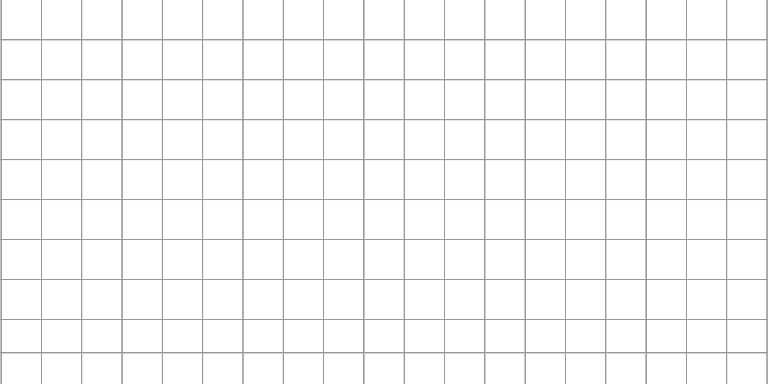
Write a WebGL 1 fragment shader that draws this pattern.

```glsl
precision highp float;

// Hairline grid on white: 19 columns and 8 even rows, then one shorter row
// and a cut-off strip at the bottom. Each line is the nearest multiple of the
// pitch, shaded by how much of a pixel-sized box it covers.

uniform vec2 u_resolution;

// Share of a slightly soft pixel covered by a line at the given distance.
float lineCoverage(float distanceToLine, float pixel) {
    float halfLine = 0.00034;
    float halfBox = 0.65 * pixel;
    float overlap = min(distanceToLine + halfBox, halfLine)
                  - max(distanceToLine - halfBox, -halfLine);
    return max(overlap, 0.0) / (2.0 * halfBox);
}

void main() {
    // Position in canvas widths, measured from the top left.
    float pixel = 1.0 / u_resolution.x;
    float across = gl_FragCoord.x * pixel;
    float down = (u_resolution.y - gl_FragCoord.y) * pixel;

    // Evenly spaced vertical lines.
    float columnPitch = 0.05249;
    float column = floor((across - 0.00143) / columnPitch + 0.5);
    float columnDistance = abs(across - 0.00143 - column * columnPitch);

    // Eight even horizontal lines, plus one closing the short row.
    float rowPitch = 0.05202;
    float row = clamp(floor(down / rowPitch + 0.5), 1.0, 8.0);
    float rowDistance = abs(down + 0.0002 - row * rowPitch);
    rowDistance = min(rowDistance, abs(down - 0.4594));

    // Black ink on white paper.
    float ink = max(lineCoverage(columnDistance, pixel),
                    lineCoverage(rowDistance, pixel));
    gl_FragColor = vec4(vec3(1.0 - ink), 1.0);
}
```
